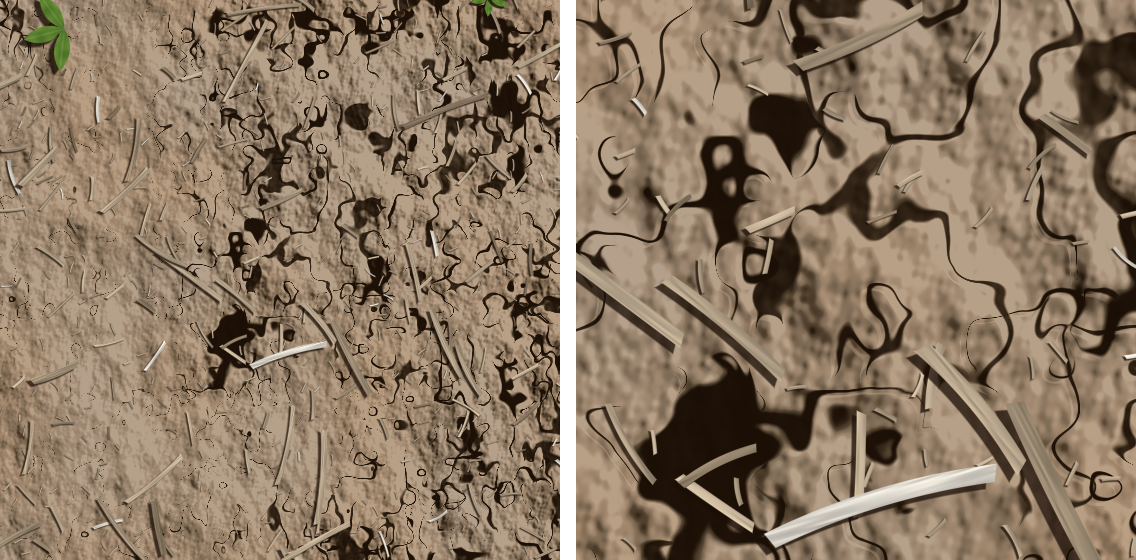
Left, the full canvas; right, a detail of the centre.
This texture is drawn by a WebGL 1 fragment shader. Its source:

```glsl
precision highp float;
// Dry cracked soil strewn with straw, chips and two small seedlings.
// A noise height field with carved cracks is lit from the upper right;
// straw is scattered on jittered grids, each piece casting a shadow.
uniform vec2 u_resolution;

const vec3 CREVICE = vec3(0.10, 0.055, 0.02);
const vec3 DARK_SOIL = vec3(0.30, 0.24, 0.17);
const vec3 SHADED_SOIL = vec3(0.49, 0.42, 0.34);
const vec3 SOIL = vec3(0.62, 0.53, 0.44);
const vec3 LIT_SOIL = vec3(0.71, 0.63, 0.54);
const vec2 LIGHT = vec2(0.78, 0.62);

float hash(vec2 p) {
  return fract(sin(dot(p, vec2(127.1, 311.7))) * 43758.5453);
}

float noise(vec2 p) {
  vec2 i = floor(p), f = fract(p);
  f = f * f * (3.0 - 2.0 * f);
  return mix(mix(hash(i), hash(i + vec2(1.0, 0.0)), f.x),
             mix(hash(i + vec2(0.0, 1.0)), hash(i + 1.0), f.x), f.y);
}

float fbm(vec2 p) {
  float sum = 0.0, amp = 0.5;
  for (int i = 0; i < 5; i++) {
    sum += amp * noise(p);
    p = mat2(1.6, 1.2, -1.2, 1.6) * p + 7.3;
    amp *= 0.56;
  }
  return sum;
}

// How broken the ground is: smooth at the left, cloddy at the right.
float roughness(vec2 p) {
  float patches = 0.65 * noise(p * 5.0 + 3.0) + 0.2 * noise(p * 13.0);
  return smoothstep(0.36, 0.95, patches + 0.48 * p.x);
}

// Broken, wandering contour lines; 1 inside a crack.
float crackLines(vec2 p, vec2 scale, float width) {
  vec2 warp = vec2(noise(p * 45.0), noise(p * 45.0 + 31.0)) - 0.5;
  float d = abs(noise(p * scale + warp * 1.1) - 0.5);
  float w = width * smoothstep(0.25, 0.75, noise(p * 24.0 + 11.0));
  return 1.0 - smoothstep(w * 0.5, w + 0.012, d + 0.012);
}

float cracks(vec2 p, float rough) {
  float wide = crackLines(p, vec2(17.0, 10.0), 0.015 + 0.12 * rough);
  float fine = crackLines(p + 5.0, vec2(42.0, 27.0), 0.15 * rough);
  return max(wide, fine * 0.9);
}

float height(vec2 p, float rough) {
  return fbm(p * vec2(17.0, 13.0)) - 0.04 * cracks(p, rough);
}

vec3 soilRamp(float tone) {
  vec3 c = mix(CREVICE, DARK_SOIL, smoothstep(0.0, 0.28, tone));
  c = mix(c, SHADED_SOIL, smoothstep(0.25, 0.52, tone));
  c = mix(c, SOIL, smoothstep(0.48, 0.75, tone));
  return mix(c, LIT_SOIL, smoothstep(0.72, 0.96, tone));
}

vec3 soil(vec2 p) {
  float rough = roughness(p);
  float slope = height(p, rough) - height(p + LIGHT * 0.005, rough);
  float tone = 0.77 + slope * mix(3.6, 6.0, rough);
  tone += 0.22 * (noise(p * 9.0) - 0.5) + 0.1 * (noise(p * 260.0) - 0.5);
  tone *= 1.0 - 0.95 * cracks(p, rough);
  vec3 warmth = mix(vec3(0.99, 1.0, 1.02), vec3(1.02, 0.99, 0.95), noise(p * 6.0 + 9.0));
  return soilRamp(tone) * warmth;
}

float cover(float d, float softness) {
  return 1.0 - smoothstep(-softness, softness, d);
}

// Slightly bent bar along x.
float barDistance(vec2 q, float halfLength, float halfWidth, float bend) {
  q.y += bend * q.x * q.x / halfLength;
  return max(abs(q.x) - halfLength - 0.4 * q.y, abs(q.y) - halfWidth);
}

// One grid of straw pieces; size holds half length and half width.
vec3 scatterStraw(vec3 color, vec2 p, float cell, vec2 size, float density, float seed, float pixel) {
  for (int y = -1; y <= 1; y++) {
    for (int x = -1; x <= 1; x++) {
      vec2 id = floor(p / cell) + vec2(float(x), float(y));
      vec2 key = id + seed;
      vec2 center = (id + vec2(hash(key + 0.3), hash(key + 0.7))) * cell;
      float kind = hash(key + 1.9);
      float angle = 1.4 + 2.7 * (hash(key + 2.3) - 0.5);
      float c = cos(angle), s = sin(angle);
      mat2 turn = mat2(c, -s, s, c);
      vec2 piece = size * vec2(0.45 + 0.55 * hash(key + 3.1), 0.6 + 0.5 * hash(key + 4.7));
      float bend = 0.25 * (hash(key + 5.3) - 0.5);
      float present = step(hash(key + 6.1), density);
      vec2 q = turn * (p - center);
      vec2 shadowQ = turn * (p + LIGHT * piece.y * 1.3 - center);
      float shadow = cover(barDistance(shadowQ, piece.x, piece.y, bend), pixel * 1.5);
      float body = cover(barDistance(q, piece.x, piece.y, bend), pixel);
      float fibre = noise(vec2(q.x * 35.0, q.y * 650.0) + key) - 0.5;
      vec3 straw = mix(vec3(0.45, 0.39, 0.31), vec3(0.77, 0.70, 0.60), sqrt(kind));
      straw = mix(straw, vec3(0.86, 0.84, 0.80), step(0.92, kind));
      straw *= 1.0 + 0.3 * fibre + 0.1 * clamp(q.y / piece.y, -1.0, 1.0);
      color = mix(color, CREVICE, 0.75 * shadow * present);
      color = mix(color, straw, body * present);
    }
  }
  return color;
}

// Three pointed leaves fanning out from a joint.
vec3 seedling(vec3 color, vec2 p, vec2 joint, float size, float startAngle, float pixel) {
  for (int i = 0; i < 3; i++) {
    float angle = startAngle + 1.2 * float(i);
    vec2 axis = vec2(cos(angle), sin(angle));
    vec2 q = vec2(dot(p - joint, axis), dot(p - joint, vec2(-axis.y, axis.x))) / size;
    vec2 sq = q + vec2(dot(LIGHT, axis), dot(LIGHT, vec2(-axis.y, axis.x))) * 0.17;
    float leaf = abs(q.y) - 0.75 * q.x * (1.0 - q.x);
    float shade = abs(sq.y) - 0.75 * sq.x * (1.0 - sq.x);
    vec3 green = mix(vec3(0.25, 0.40, 0.12), vec3(0.47, 0.62, 0.25), noise(q * 5.0));
    green += 0.08 * cover(abs(q.y) - 0.02, 0.03);
    color = mix(color, CREVICE, 0.8 * cover(shade, 0.04));
    color = mix(color, green, cover(leaf, pixel / size));
  }
  return color;
}

void main() {
  vec2 p = gl_FragCoord.xy / u_resolution;
  float pixel = 0.8 / min(u_resolution.x, u_resolution.y);
  vec3 color = soil(p);
  color = scatterStraw(color, p, 0.028, vec2(0.011, 0.0014), 0.32, 17.0, pixel);
  color = scatterStraw(color, p, 0.065, vec2(0.032, 0.0030), 0.36, 41.0, pixel);
  color = scatterStraw(color, p, 0.135, vec2(0.085, 0.0056), 0.50, 73.0, pixel);
  color = seedling(color, p, vec2(0.115, 0.948), 0.075, 2.2, pixel);
  color = seedling(color, p, vec2(0.875, 1.005), 0.035, 3.4, pixel);
  gl_FragColor = vec4(color, 1.0);
}
```
